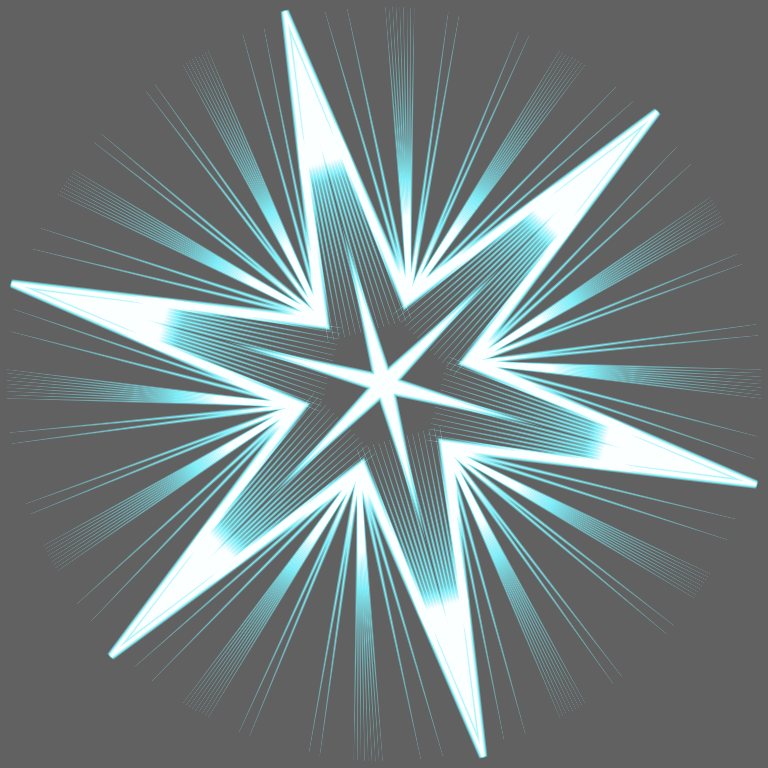
Reproduce this background procedurally as a Shadertoy shader.

```glsl
// Six-armed glowing star with fans of fine tapered rays on flat gray.

const float PI = 3.14159265;
const vec3 GRAY = vec3(0.38);
const vec3 CYAN = vec3(0.50, 0.93, 0.97);
const vec3 WHITE = vec3(0.99, 1.0, 1.0);

const float ARM_AXIS = 44.9;    // degrees
const float FAN_AXIS = 73.8;
const float TIP_RADIUS = 0.5;
const float NOTCH_RADIUS = 0.113;
const float FAN_RADIUS = 0.491;
const float RIM = 0.0026;       // width of the cyan rim

vec2 polar(float radius, float degrees_) {
    float a = radians(degrees_);
    return radius * vec2(cos(a), sin(a));
}

// Folds the plane into one mirrored sector of sixty degrees.
vec2 foldSector(vec2 p, float axis) {
    float a = atan(p.y, p.x) - radians(axis);
    a = mod(a + PI / 6.0, PI / 3.0) - PI / 6.0;
    return length(p) * vec2(cos(a), abs(sin(a)));
}

// Light by depth inside a shape: 0 outside, 1 cyan, 2 white.
float lightFromDepth(float depth, float rim) {
    return clamp(depth / rim, 0.0, 2.0);
}

// Straight stroke whose half width runs from w0 to w1.
float taperedRay(vec2 p, vec2 a, vec2 b, float w0, float w1, float rim) {
    vec2 axis = b - a;
    float h = dot(p - a, axis) / dot(axis, axis);
    float d = length(p - a - axis * clamp(h, 0.0, 1.0));
    float inside = step(0.0, h) * step(h, 1.0);
    return inside * lightFromDepth(mix(w0, w1, h) - d, rim);
}

// Outline of an arm, with its solid outer point.
float starArm(vec2 q, float rim) {
    vec2 notch = polar(NOTCH_RADIUS, 30.0);
    vec2 along = vec2(TIP_RADIUS, 0.0) - notch;
    vec2 outward = normalize(vec2(-along.y, along.x));
    float d = dot(q - notch, outward);
    float h = clamp(dot(q - notch, along) / dot(along, along), 0.0, 1.0);
    float edge = lightFromDepth(mix(0.0095, 0.0065, h) - abs(d), rim);
    float fill = lightFromDepth(-d, rim) * smoothstep(0.27, 0.33, q.x);
    float cap = clamp((TIP_RADIUS + 0.004 - q.x) / rim, 0.0, 1.0);
    return max(edge, fill) * cap;
}

// Fine lines that narrow toward the tip and thicken on the way.
float armLines(vec2 q, float rim) {
    float light = 0.0;
    for (int i = 0; i < 8; i++) {
        float s = (float(i) + 0.6) / 7.6;
        vec2 start = vec2(0.072, 0.056 * s);
        vec2 waist = vec2(0.300, 0.031 * s);
        vec2 end = vec2(0.355, 0.025 * s);
        light += taperedRay(q, start, waist, 0.0008, 0.0034, rim);
        light += taperedRay(q, waist, end, 0.0034, 0.0, rim);
    }
    return light;
}

// Half of a fan leaving a notch: single rays and one dense bundle.
float notchFan(vec2 f, float rim) {
    vec2 origin = vec2(NOTCH_RADIUS + 0.004, 0.0);
    vec4 singles = vec4(4.7, 6.4, 21.8, 25.2);
    float light = 0.0;
    for (int i = 0; i < 4; i++) {
        vec2 end = polar(FAN_RADIUS, singles[i]);
        light += taperedRay(f, origin, end, 0.0042, 0.0007, rim);
    }
    for (int i = 0; i < 9; i++) {
        float spread = float(i - 4) * 0.55;
        vec2 end = polar(FAN_RADIUS, 13.8 + spread);
        light += taperedRay(f, origin, end, 0.0034, 0.0006, rim);
    }
    return light;
}

void mainImage(out vec4 fragColor, in vec2 fragCoord) {
    float size = min(iResolution.x, iResolution.y);
    vec2 p = (fragCoord - 0.5 * iResolution.xy) / size;
    float rim = max(RIM, 1.0 / size);

    vec2 q = foldSector(p, ARM_AXIS);
    vec2 f = foldSector(p, FAN_AXIS);

    // The neighboring arm supplies the crossed lines by each notch.
    vec2 side = polar(1.0, 60.0);
    vec2 neighbor = vec2(dot(q, side), abs(side.x * q.y - side.y * q.x));

    float light = starArm(q, rim);
    light += armLines(q, rim) + armLines(neighbor, rim);
    light += notchFan(f, rim);

    // Small six-pointed spark in the middle.
    light += taperedRay(q, vec2(0.0), vec2(0.22, 0.0), 0.0135, 0.0, rim);
    light += lightFromDepth(0.019 - length(p), rim);

    vec3 color = mix(GRAY, CYAN, clamp(light, 0.0, 1.0));
    color = mix(color, WHITE, clamp(light - 1.0, 0.0, 1.0));
    fragColor = vec4(color, 1.0);
}
```
